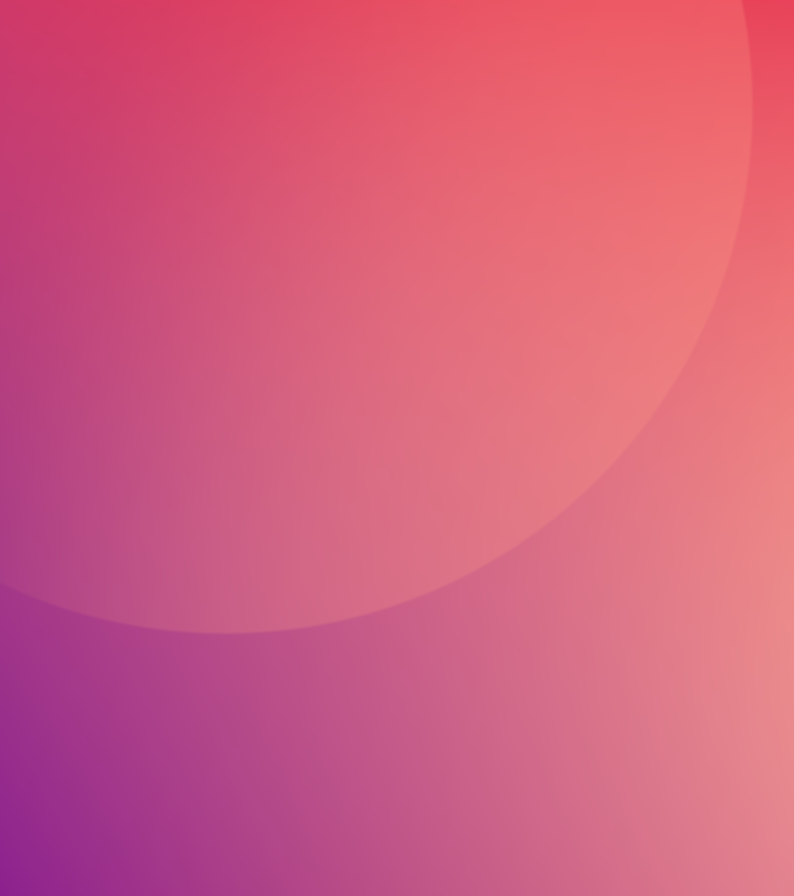
Write a Shadertoy shader that draws this background.

```glsl
// Warm coral-to-violet gradient with a large translucent disc at the upper left.

#define DISC_CENTER vec2(0.2513, 0.8815)
#define DISC_RADIUS 0.5885
#define DISC_TINT vec3(1.0, 0.61, 0.52)
#define DISC_STRENGTH 0.25
#define EDGE_SOFTNESS 0.0026
#define FADE_DIRECTION vec2(0.90, -0.43)
#define FADE_START -0.30
#define FADE_END 0.60
#define GRAIN_SCALE vec2(70.0, 22.0)
#define GRAIN_STRENGTH 0.003

float hash(vec2 p) {
    return fract(sin(dot(p, vec2(127.1, 311.7))) * 43758.5453);
}

float valueNoise(vec2 p) {
    vec2 cell = floor(p);
    vec2 f = fract(p);
    f = f * f * (3.0 - 2.0 * f);
    float low = mix(hash(cell), hash(cell + vec2(1.0, 0.0)), f.x);
    float high = mix(hash(cell + vec2(0.0, 1.0)), hash(cell + vec2(1.0)), f.x);
    return mix(low, high, f.y);
}

// Quadratic curve through three colours at t = 0, 0.5 and 1
vec3 blend3(vec3 first, vec3 middle, vec3 last, float t) {
    return first * (2.0 * (t - 0.5) * (t - 1.0))
         + middle * (4.0 * t * (1.0 - t))
         + last * (2.0 * t * (t - 0.5));
}

// Smooth colour mesh: three rows blended across, then upwards
vec3 backdrop(vec2 uv) {
    vec3 bottom = blend3(vec3(0.55, 0.13, 0.56), vec3(0.74, 0.32, 0.53),
                         vec3(0.89, 0.51, 0.56), uv.x);
    vec3 middle = blend3(vec3(0.68, 0.23, 0.51), vec3(0.82, 0.37, 0.51),
                         vec3(0.93, 0.51, 0.51), uv.x);
    vec3 top = blend3(vec3(0.81, 0.22, 0.41), vec3(0.885, 0.255, 0.365),
                      vec3(0.91, 0.26, 0.35), uv.x);
    return blend3(bottom, middle, top, uv.y);
}

void mainImage(out vec4 fragColor, in vec2 fragCoord) {
    vec2 uv = fragCoord / iResolution.xy;
    vec2 p = fragCoord / iResolution.y;
    vec3 color = backdrop(uv);

    // Disc, fading out towards its upper left
    vec2 offset = p - DISC_CENTER;
    float edge = length(offset) - DISC_RADIUS;
    float disc = 1.0 - smoothstep(-EDGE_SOFTNESS, EDGE_SOFTNESS, edge);
    float along = dot(offset, FADE_DIRECTION) / DISC_RADIUS;
    float glow = smoothstep(FADE_START, FADE_END, along);
    color = mix(color, DISC_TINT, DISC_STRENGTH * disc * glow);

    // Faint slanted grain
    vec2 slanted = vec2(p.x - 0.3 * p.y, p.y + 0.3 * p.x);
    color += GRAIN_STRENGTH * (valueNoise(slanted * GRAIN_SCALE) - 0.5);

    fragColor = vec4(clamp(color, 0.0, 1.0), 1.0);
}
```
